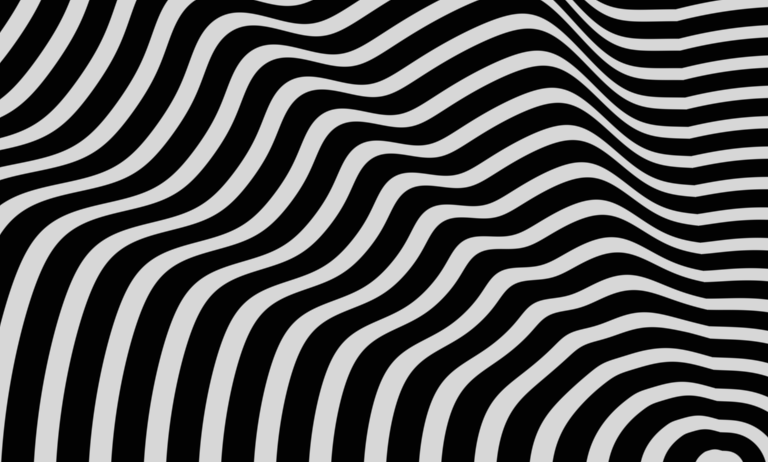
Write a WebGL 1 fragment shader that draws this background.

```glsl
precision highp float;
// Rippling black and pale grey bands fanning around a point at the lower right.

uniform vec2 u_resolution;

#define CANVAS_WIDTH 768.0            // layout units across the canvas
#define CENTER vec2(724.0, -6.0)      // hub of the bands
#define BASE_SPACING 55.0             // band period along the left ray
#define BAND_PHASE 0.35
#define BAND_DUTY 0.405               // pale share of each period
#define SOFT_RADIUS 320.0             // folds relax inside this radius
#define EDGE_SOFTNESS 1.0             // edge half width in pixels
#define INK vec3(0.008)
#define PAPER vec3(0.845)

// Smooth rise from 0 to 1 around a given angle.
float fold(float angle, float middle, float width) {
  return 1.0 / (1.0 + exp(clamp((middle - angle) / width, -30.0, 30.0)));
}

// Band period along a ray; angle is in degrees, clockwise from the left.
float bandSpacing(float angle, float radius) {
  float reach = SOFT_RADIUS / max(radius, 1.0);
  float relax = min(0.8 + reach * reach, 6.0);
  float spacing = BASE_SPACING - 0.05 * angle;
  spacing -= 8.0 * fold(angle, 23.0, 1.7 * relax);
  spacing -= 3.65 * fold(angle, 44.8, 0.9 * relax);
  spacing -= 9.5 * fold(angle, 71.2, 1.4 * relax);
  // Raised crest just before the middle fold
  float crest = (angle - 41.0) / 5.0;
  spacing += 1.8 * exp(-crest * crest) / relax;
  // Bands widen again past the vertical
  return spacing + 0.13 * max(angle - 84.0, 0.0);
}

// Continuous band index; whole numbers lie on the pale centre lines.
float bandIndex(vec2 position) {
  vec2 offset = position - CENTER;
  float radius = length(offset);
  float angle = degrees(atan(offset.y, -offset.x));
  return radius / bandSpacing(angle, radius) - BAND_PHASE;
}

void main() {
  float pixel = CANVAS_WIDTH / u_resolution.x;
  vec2 position = gl_FragCoord.xy * pixel;
  float index = bandIndex(position);

  // Local slope keeps the edges equally smooth everywhere
  vec2 slope = vec2(bandIndex(position + vec2(pixel, 0.0)),
                    bandIndex(position + vec2(0.0, pixel))) - index;
  float edge = max(length(slope) * EDGE_SOFTNESS, 0.0001);

  float distanceToLine = abs(fract(index + 0.5) - 0.5);
  float ink = smoothstep(-edge, edge, distanceToLine - 0.5 * BAND_DUTY);
  gl_FragColor = vec4(mix(PAPER, INK, ink), 1.0);
}
```
